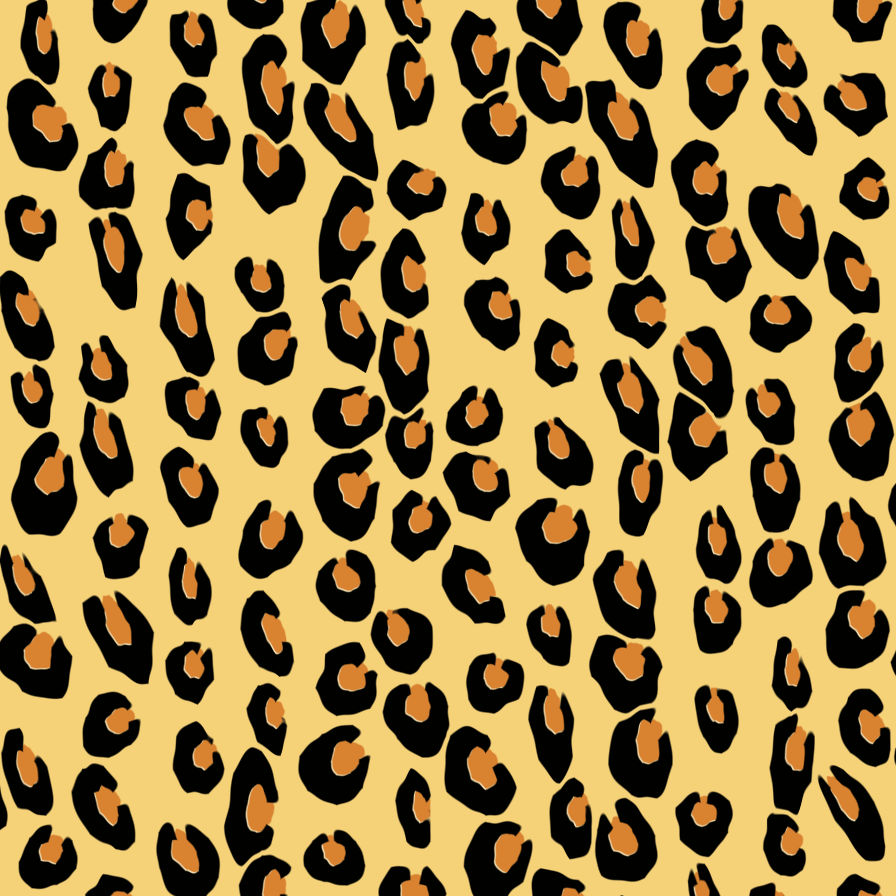
Write a three.js fragment shader that draws this pattern.

```glsl
// Leopard print: notched black rosettes with orange hearts on warm yellow.
varying vec2 vUv;

const vec3 BASE = vec3(0.96, 0.82, 0.47);
const vec3 INK = vec3(0.005, 0.005, 0.0);
const vec3 HEART = vec3(0.85, 0.51, 0.19);
const vec3 RIM = vec3(0.95, 0.90, 0.76);

const vec2 GRID = vec2(12.0, 10.0);         // spots across and up
const float JITTER = 0.34;                  // wander inside a cell
const vec2 LONG_AXES = vec2(0.025, 0.057);  // half sizes of the slimmest spot
const vec2 ROUND_AXES = vec2(0.039, 0.039); // half sizes of the roundest spot
const vec2 SIZE_RANGE = vec2(0.74, 1.14);
const vec2 TILT_RANGE = vec2(-0.12, 0.55);  // leaning to the left
const vec2 NOTCH_ANGLE = vec2(-0.2, 1.9);
const vec2 NOTCH_WIDTH = vec2(0.04, 0.22);
const float NOTCH_FLARE = 0.12;
const float HOLE_SIZE = 0.42;
const float ROUNDING = 0.007;               // softness of lobe corners
const float GAP = 0.0025;                   // half gap between neighbours
const float EDGE = 0.0012;                  // half width of smoothed edges
const float TAU = 6.2831853;

float hash(vec2 id, float k) {
  return fract(sin(dot(id, vec2(127.1, 311.7)) + k * 74.7) * 43758.5);
}

float pick(vec2 range, vec2 id, float k) {
  return mix(range.x, range.y, hash(id, k));
}

float smoothMax(float a, float b, float k) {
  float h = max(k - abs(a - b), 0.0) / k;
  return max(a, b) + 0.25 * h * h * k;
}

// Wobbly, partly faceted outline radius around angle a
float outline(float a, vec2 id) {
  float sector = TAU / (5.0 + floor(3.0 * hash(id, 1.0)));
  float turn = mod(a + TAU * hash(id, 2.0), sector) - 0.5 * sector;
  float facet = 1.08 * cos(0.5 * sector) / cos(turn);
  return mix(1.0, facet, 0.3 + 0.5 * hash(id, 3.0))
    + 0.08 * sin(2.0 * a + TAU * hash(id, 4.0))
    + 0.07 * sin(3.0 * a + TAU * hash(id, 5.0))
    + 0.025 * sin(7.0 * a + TAU * hash(id, 6.0));
}

// Approximate canvas distance to a blob given in axis-scaled space
float blob(vec2 q, vec2 axes, float size, vec2 id) {
  float r = max(length(q), 0.0001);
  float toCanvas = r / max(length(q / axes), 0.0001);
  return (r - size * outline(atan(q.y, q.x + 0.00001), id)) * toCanvas;
}

float cover(float d) {
  return 1.0 - smoothstep(-EDGE, EDGE, d);
}

void main() {
  // Find the nearest spot, and the distance to the runner-up
  float nearest = 10.0;
  float second = 10.0;
  vec2 spot = vec2(0.0);
  vec2 local = vec2(0.0);
  vec2 axes = vec2(1.0);
  float column = floor(vUv.x * GRID.x);
  for (int i = -1; i <= 1; i++) {
    for (int j = -1; j <= 1; j++) {
      float col = column + float(i);
      float stagger = 0.5 * mod(col, 2.0);
      vec2 id = vec2(col, floor(vUv.y * GRID.y - stagger) + float(j));
      vec2 wander = JITTER * (vec2(hash(id, 7.0), hash(id, 8.0)) - 0.5);
      vec2 p = vUv - (id + vec2(0.5, 0.5 + stagger) + wander) / GRID;
      float tilt = pick(TILT_RANGE, id, 9.0);
      float c = cos(tilt);
      float s = sin(tilt);
      vec2 size = mix(LONG_AXES, ROUND_AXES, hash(id, 10.0)) * pick(SIZE_RANGE, id, 11.0);
      vec2 q = vec2(c * p.x + s * p.y, c * p.y - s * p.x) / size;
      float d = blob(q, size, 1.0, id);
      if (d < nearest) {
        second = nearest;
        nearest = d;
        spot = id;
        local = q;
        axes = size;
      } else {
        second = min(second, d);
      }
    }
  }
  float body = smoothMax(nearest, 0.5 * (nearest - second) + GAP, 0.003);

  // Off-centre hole and the notch that opens it to one side
  float angle = pick(NOTCH_ANGLE, spot, 12.0);
  vec2 dir = vec2(cos(angle), sin(angle));
  vec2 side = vec2(-dir.y, dir.x);
  vec2 q = local - dir * pick(vec2(0.1, 0.36), spot, 13.0);
  vec2 heartId = spot + 31.0;
  float hole = blob(q, axes, HOLE_SIZE, heartId);
  float along = dot(q, dir);
  float width = pick(NOTCH_WIDTH, spot, 14.0) + NOTCH_FLARE * along;
  float notch = max((abs(dot(q, side)) - width) / length(side / axes),
                    -along / length(dir / axes));
  float ink = smoothMax(body, -min(hole, notch), ROUNDING);

  // Heart slips up and right, baring a thin pale rim, and bulges into the notch
  vec2 slip = vec2(0.0014, 0.0010) / axes;
  float heart = blob(q - slip, axes, HOLE_SIZE, heartId);
  float bulge = blob(q - 0.34 * dir, axes, 0.26, heartId + 5.0);
  heart = max(min(heart, bulge), body);

  vec3 color = mix(BASE, RIM, cover(max(hole, body)));
  color = mix(color, HEART, cover(heart));
  color = mix(color, INK, cover(ink));
  gl_FragColor = vec4(color, 1.0);
}
```
